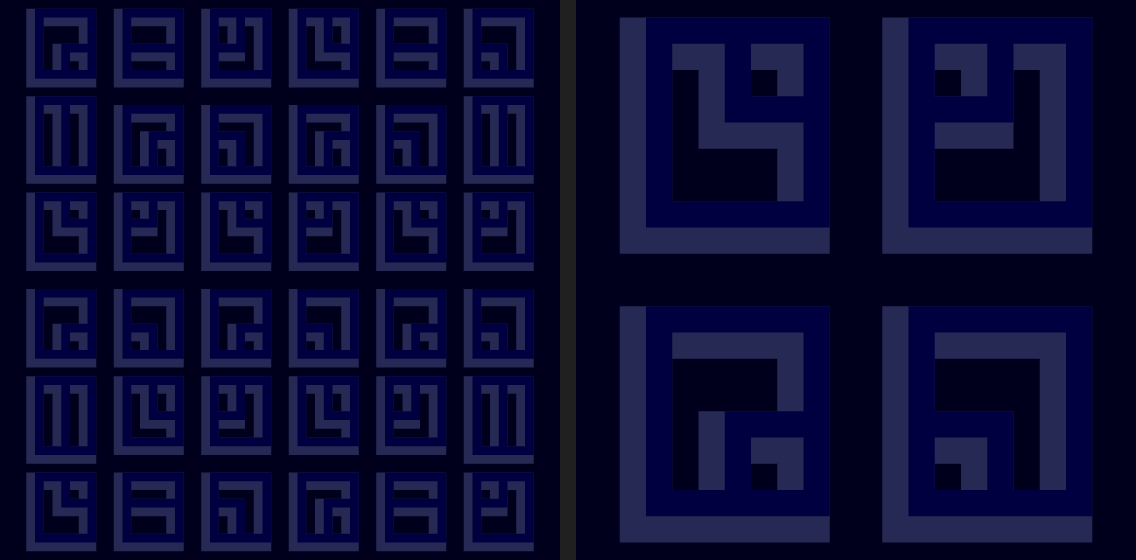
Left, the full canvas; right, a detail of the centre.
This pattern is drawn by a WebGL 2 fragment shader. Its source:

```glsl
#version 300 es
precision highp float;
// Six by six framed tiles whose raised walls join into one winding maze loop.

uniform vec2 u_resolution;
out vec4 fragColor;

const vec3 GROUND_COLOR = vec3(0.0, 0.0, 0.11);
const vec3 WALL_COLOR   = vec3(0.0, 0.0, 0.25);
const vec3 RELIEF_COLOR = vec3(0.15, 0.16, 0.33);

const float UNITS = 64.0;        // canvas size in wall widths
const float TILES = 6.0;         // tiles across and down
const float PITCH = 10.0;        // distance between tile centres
const float MID_GAP = 2.0;       // extra space between lower and upper halves
const float RELIEF = 1.0;        // depth of the side faces, left and below
const vec2 FIRST_CENTRE = vec2(7.0, 6.0);
const float HALF_WIDTH = 3.0;    // wall widths from centre cell to frame edge
const float SHORT_REACH = 3.0;
const float LONG_REACH = 4.0;

// Bit masks, one bit per column; rows mirror about the middle.
const int LINKS_ACROSS[3] = int[3](27, 10, 21);
const int LINKS_UP[4] = int[4](12, 33, 63, 0);
const int HIGH_TOP_ROWS = 38;

bool hasBit(int mask, int i) { return ((mask >> i) & 1) == 1; }

// Antialiased coverage of the rectangle lo..hi.
float box(vec2 p, vec2 lo, vec2 hi) {
    vec2 pixel = UNITS / u_resolution;
    vec2 cover = clamp(min(p - lo, hi - p) / pixel + 0.5, 0.0, 1.0);
    return cover.x * cover.y;
}

// Coverage of a solid bar (x) and of the bar with its side faces (y).
vec2 bar(vec2 p, vec2 lo, vec2 hi) {
    return vec2(box(p, lo, hi), box(p, lo - RELIEF, hi));
}

// The same pair for a hollow frame one unit thick.
vec2 frame(vec2 p, vec2 lo, vec2 hi) {
    vec2 holeLo = lo + 1.0, holeHi = hi - 1.0;
    return bar(p, lo, hi) - vec2(box(p, holeLo, holeHi), box(p, holeLo, holeHi - RELIEF));
}

void main() {
    vec2 p = gl_FragCoord.xy / u_resolution * UNITS;

    // Find the tile and its local coordinates
    float split = p.y < 0.5 * UNITS ? 0.0 : MID_GAP;
    vec2 origin = FIRST_CENTRE - 0.5 * PITCH + vec2(0.0, split);
    vec2 tile = clamp(floor((p - origin) / PITCH), 0.0, TILES - 1.0);
    float lift = tile.y < 0.5 * TILES ? 0.0 : MID_GAP;
    vec2 q = p - FIRST_CENTRE - tile * PITCH - vec2(0.0, lift);

    // Links to the four neighbours
    int col = int(tile.x), row = int(tile.y), last = int(TILES) - 1;
    int across = LINKS_ACROSS[min(row, last - row)];
    bool east = hasBit(across, col);
    bool west = hasBit(across << 1, col);
    bool south = hasBit(LINKS_UP[min(row, last + 1 - row)], col);
    bool north = hasBit(LINKS_UP[min(row + 1, last - row)], col);

    // Frames are off centre by row, except full height straight runs
    bool highTop = hasBit(HIGH_TOP_ROWS, row);
    bool straight = north && south;
    float top = 1.0 + (highTop || straight ? LONG_REACH : SHORT_REACH);
    float bottom = -(!highTop || straight ? LONG_REACH : SHORT_REACH);
    float left = -HALF_WIDTH, right = 1.0 + HALF_WIDTH;

    // Frame plus arms running out from the centre cell
    vec2 ink = frame(q, vec2(left, bottom), vec2(right, top));
    if (east)  ink = max(ink, bar(q, vec2(0.0), vec2(right, 1.0)));
    if (west)  ink = max(ink, bar(q, vec2(left, 0.0), vec2(1.0)));
    if (north) ink = max(ink, bar(q, vec2(0.0), vec2(1.0, top)));
    if (south) ink = max(ink, bar(q, vec2(0.0, bottom), vec2(1.0)));

    vec3 color = mix(GROUND_COLOR, RELIEF_COLOR, ink.y);
    color = mix(color, WALL_COLOR, ink.x);
    fragColor = vec4(color, 1.0);
}
```
